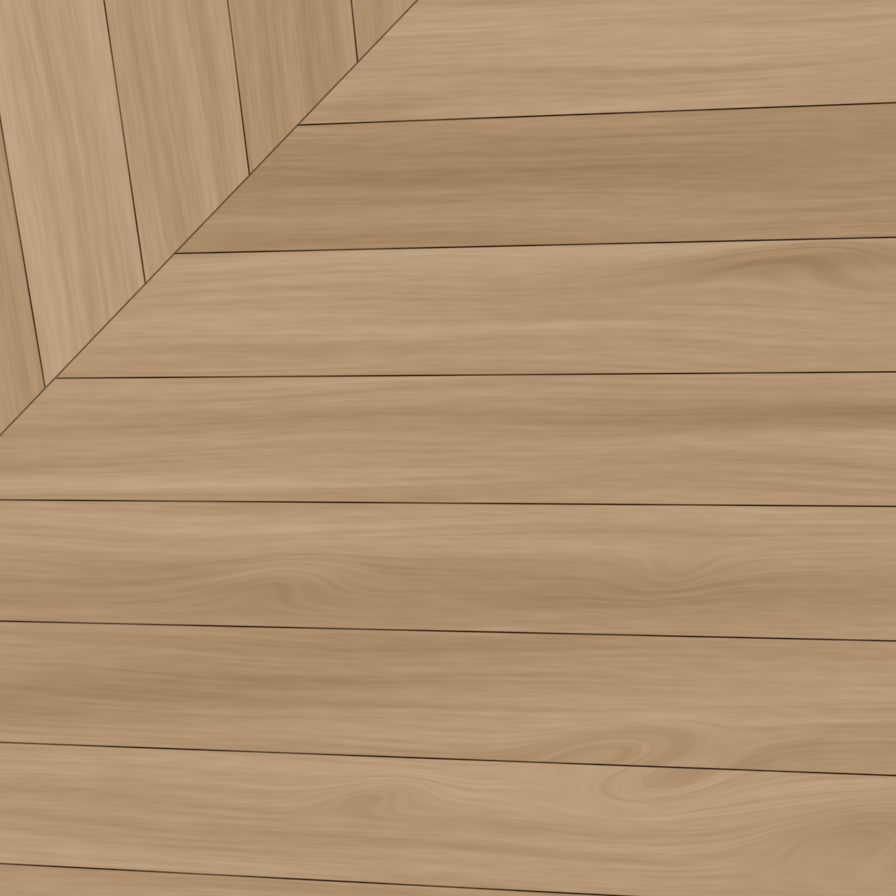
Reproduce this texture procedurally as a three.js fragment shader.

```glsl
// Oak boards meeting at a diagonal mitre: fanned horizontal boards to the right,
// upright ones at the upper left. Each board has layered-sine grain bent by knots,
// stretched cellular pores, soft tone patches and thin dark seams.
varying vec2 vUv;

const vec3 WOOD = vec3(0.695, 0.578, 0.449);
const vec3 TONE_STEP = vec3(0.040, 0.042, 0.042);
const vec3 SEAM_COLOR = vec3(0.18, 0.13, 0.08);
const float MITRE_START = 0.514;
const float MITRE_SLOPE = 1.043;
const float SEAM_HALF = 0.0008;
const float SEAM_SOFT = 0.0011;
const float BOARD_WIDTH = 0.14;
const float GRAIN_AMOUNT = 0.72;
const float PORE_AMOUNT = 0.8;
const float PATCH_AMOUNT = 1.25;
const vec2 PORE_SCALE = vec2(18.0, 210.0);

vec2 hash2(vec2 p) {
  vec3 q = fract(p.xyx * vec3(0.1031, 0.1030, 0.0973));
  q += dot(q, q.yzx + 33.33);
  return fract((q.xx + q.yz) * q.zy);
}

// Distance to the nearest scattered cell point
float cellular(vec2 p) {
  vec2 cell = floor(p), f = fract(p);
  float nearest = 2.0;
  for (int j = -1; j <= 1; j++)
    for (int i = -1; i <= 1; i++) {
      vec2 o = vec2(float(i), float(j));
      vec2 d = o + hash2(cell + o) - f;
      nearest = min(nearest, dot(d, d));
    }
  return sqrt(nearest);
}

// Long streaks with narrow dark troughs: p.x runs along the board, p.y across it
float layeredGrain(vec2 p, float seed) {
  p.y += 0.008 * sin(p.x * 4.0 + seed) + 0.003 * sin(p.x * 11.0 + seed * 2.3 + p.y * 40.0);
  float sum = 0.0, amp = 0.55, freq = 55.0;
  for (int i = 0; i < 6; i++) {
    float n = float(i);
    float bend = 1.6 * sin(p.y * freq * 0.37 + seed * 1.7 + n)
               + 0.9 * sin(p.x * (3.0 + 1.9 * n) + seed + n * 2.1);
    float fade = 0.6 + 0.4 * sin(p.x * (5.0 + 2.0 * n) + p.y * 31.0 + n * 4.0 + seed);
    float wave = sin(p.y * freq + bend);
    sum += amp * fade * (0.6 * wave + 1.1 * (sqrt(0.5 + 0.5 * wave) - 0.637));
    freq *= 1.73;
    amp *= 0.86;
  }
  return sum;
}

// Soft slanted patch; q = (distance along, board coordinate)
float patchAt(vec2 q, float x, float k, float rx, float rk) {
  vec2 d = (q - vec2(x, k)) / vec2(rx, rk);
  d.x += 0.5 * d.y;
  return exp(-dot(d, d));
}

float pick(vec4 values, float index) {
  return dot(values, step(abs(vec4(0.0, 1.0, 2.0, 3.0) - index), vec4(0.5)));
}

// Sideways bending of the grain around knots
float knotBend(vec2 q) {
  return 0.20 * patchAt(q, 0.90, 1.12, 0.13, 0.20)
       + 0.22 * patchAt(q, 0.31, 3.62, 0.07, 0.20)
       - 0.18 * patchAt(q, 0.75, 3.55, 0.05, 0.16)
       + 0.38 * patchAt(q, 0.69, 4.90, 0.08, 0.22)
       + 0.20 * patchAt(q, 0.42, 5.28, 0.06, 0.15)
       - 0.42 * patchAt(q, 0.74, 5.10, 0.08, 0.28)
       + 0.45 * patchAt(q, 0.97, 5.42, 0.10, 0.28);
}

// Light and dark areas within the horizontal boards
float tonePatches(vec2 q) {
  float pale = 0.7 * patchAt(q, 0.35, 1.28, 0.25, 0.22)
             + 0.9 * patchAt(q, 0.22, 2.86, 0.25, 0.10)
             + 0.9 * patchAt(q, 0.40, 3.25, 0.60, 0.18)
             + 0.8 * patchAt(q, 0.25, 4.88, 0.30, 0.10)
             + 0.5 * patchAt(q, 0.85, 4.50, 0.25, 0.25);
  float dark = 0.7 * patchAt(q, 0.43, -0.15, 0.08, 0.10)
             + 0.6 * patchAt(q, 0.50, 0.45, 0.50, 0.18)
             + 1.0 * patchAt(q, 0.90, 1.17, 0.13, 0.10)
             + 0.8 * patchAt(q, 0.85, 2.33, 0.32, 0.16)
             + 1.2 * patchAt(q, 0.45, 3.70, 0.60, 0.20)
             + 0.8 * patchAt(q, 0.22, 4.45, 0.25, 0.28)
             + 0.7 * patchAt(q, 0.96, 5.42, 0.07, 0.18);
  return pale - dark;
}

void main() {
  float down = 1.0 - vUv.y;
  float mitre = (vUv.y - MITRE_START - MITRE_SLOPE * vUv.x) / sqrt(1.0 + MITRE_SLOPE * MITRE_SLOPE);
  bool upright = mitre > 0.0;
  // Board coordinate: whole numbers lie on the fanned seams
  float pitch = upright ? 0.138 - 0.021 * down : mix(0.1353, 0.1502, vUv.x);
  float k = (upright ? vUv.x + 0.022 - 0.167 * down : mix(0.848, 0.8854, vUv.x) - vUv.y) / pitch;
  float board = floor(k);
  vec2 q = vec2(upright ? down : vUv.x, k);
  float seed = board * 5.3 + (upright ? 41.0 : 7.0);
  // Board tone, patches, grain and pores
  float tone = upright ? pick(vec4(-0.1, 0.7, 0.1, -0.3), board + 1.0)
    : pick(vec4(0.5, -0.65, 0.15, 0.0), board + 1.0) + pick(vec4(0.0, -0.2, 0.35, 0.0), board - 3.0);
  tone = PATCH_AMOUNT * (tone + (upright ? 0.0 : tonePatches(q)));
  vec2 p = vec2(q.x, (k + (upright ? 0.0 : knotBend(q))) * BOARD_WIDTH);
  tone += GRAIN_AMOUNT * layeredGrain(p, seed);
  tone += PORE_AMOUNT * (cellular(p * PORE_SCALE + seed * 9.0) - 0.5);
  vec3 color = WOOD + TONE_STEP * clamp(tone, -3.2, 2.0);
  // Seams of uneven strength and the mitre joint
  float seamDist = abs(k - floor(k + 0.5)) * pitch;
  float seam = 1.0 - smoothstep(SEAM_HALF - SEAM_SOFT, SEAM_HALF + SEAM_SOFT, seamDist);
  float joint = 1.0 - smoothstep(SEAM_HALF - SEAM_SOFT, SEAM_HALF + SEAM_SOFT, abs(mitre));
  float seamDepth = (upright ? 0.75 : mix(0.8, 1.05, vUv.x)) + 0.15 * sin(q.x * 23.0 + floor(k + 0.5) * 2.0);
  color = mix(color, SEAM_COLOR, max(seam * min(seamDepth, 1.0), joint * 0.62));
  gl_FragColor = vec4(color, 1.0);
}
```
